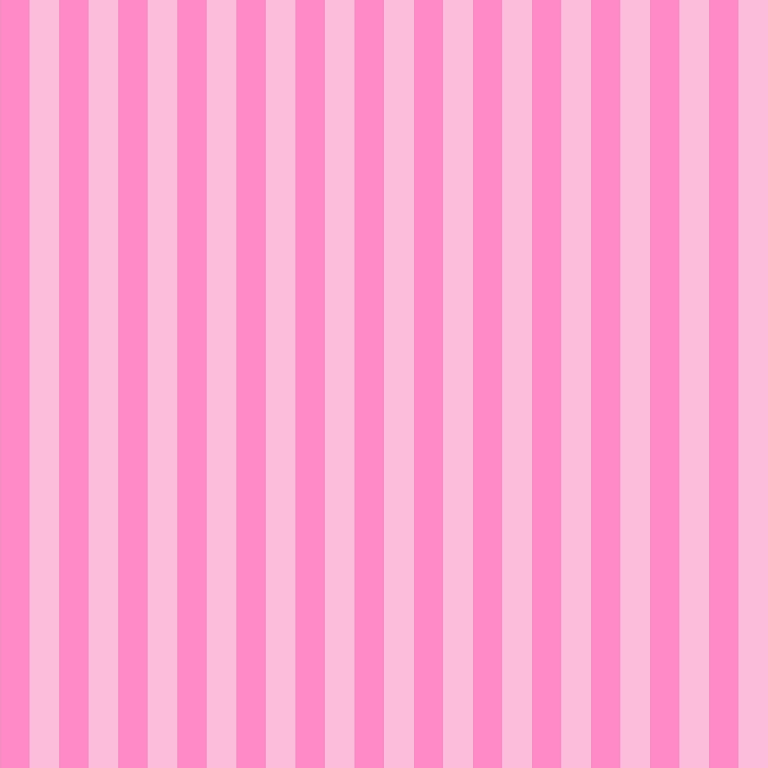
This pattern is drawn by a Shadertoy shader. Its source:

```glsl
// Thirteen pairs of even vertical stripes, deep pink and pale pink, with faintly tinted rims.

const float STRIPE_PAIRS = 13.0;
const float DARK_SHARE   = 0.5;    // part of each pair that is deep pink
const float DARK_RIM     = 0.025;  // rim widths, as parts of a pair
const float PALE_RIM     = 0.03;

const vec3 DEEP_PINK     = vec3(1.00, 0.54, 0.78);
const vec3 DEEP_PINK_RIM = vec3(0.96, 0.55, 0.76);
const vec3 PALE_PINK     = vec3(0.99, 0.74, 0.86);
const vec3 PALE_PINK_RIM = vec3(1.00, 0.73, 0.88);

// Signed distance to the stripe edge in pair units, negative inside the stripe.
float stripeDistance(float pairs, float share) {
    return abs(fract(pairs) - 0.5 * share) - 0.5 * share;
}

// Smoothed step centred on an edge, one blur width across.
float softStep(float edge, float value, float blur) {
    return clamp((value - edge) / blur + 0.5, 0.0, 1.0);
}

// Flat colour with a slightly different tint close to its border.
vec3 rimmedColor(vec3 body, vec3 rim, float depth, float rimWidth, float blur) {
    return mix(rim, body, softStep(rimWidth, depth, blur));
}

void mainImage(out vec4 fragColor, in vec2 fragCoord) {
    float pairs = fragCoord.x / iResolution.x * STRIPE_PAIRS;
    float blur = STRIPE_PAIRS / iResolution.x;  // one pixel in pair units
    float dist = stripeDistance(pairs, DARK_SHARE);

    // Tint both stripe kinds, then join them at the smoothed edge.
    vec3 dark = rimmedColor(DEEP_PINK, DEEP_PINK_RIM, -dist, DARK_RIM, blur);
    vec3 pale = rimmedColor(PALE_PINK, PALE_PINK_RIM, dist, PALE_RIM, blur);
    fragColor = vec4(mix(dark, pale, softStep(0.0, dist, blur)), 1.0);
}
```
